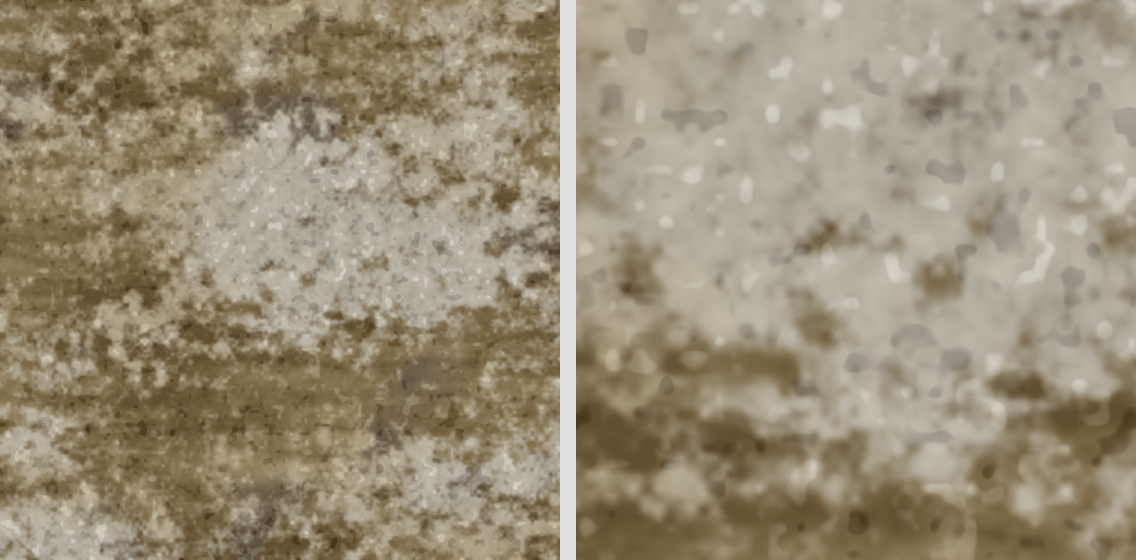
Left: the whole. Right: its middle third, enlarged.
Reproduce this texture procedurally as a WebGL 2 fragment shader.

```glsl
#version 300 es
precision highp float;
// Weathered brown stone with horizontal streaks and pale, crumbly lichen patches.

#define PATCH_FREQ vec2(2.6, 5.2)
#define STREAK_FREQ vec2(5.0, 42.0)
#define MOTTLE_FREQ 38.0
#define GRAIN_FREQ 120.0
#define MOTTLE_AMOUNT 0.75
#define COVER_EDGES vec2(-0.19, 0.20)
#define DARK_BROWN vec3(0.385, 0.310, 0.185)
#define OCHRE vec3(0.570, 0.500, 0.365)
#define CREAM vec3(0.640, 0.580, 0.465)
#define PALE_GREY vec3(0.695, 0.670, 0.615)
#define STAIN vec3(0.400, 0.350, 0.300)

uniform vec2 u_resolution;
out vec4 fragColor;

float hash(vec2 p) {
    vec3 q = fract(vec3(p.xyx) * 0.1031);
    q += dot(q, q.yzx + 33.33);
    return fract((q.x + q.y) * q.z);
}

float noise(vec2 p) {
    vec2 cell = floor(p), f = fract(p);
    f = f * f * (3.0 - 2.0 * f);
    float low = mix(hash(cell), hash(cell + vec2(1.0, 0.0)), f.x);
    float high = mix(hash(cell + vec2(0.0, 1.0)), hash(cell + vec2(1.0)), f.x);
    return mix(low, high, f.y);
}

// Layered noise centred on zero
float layered(vec2 p, int octaves) {
    float sum = 0.0, weight = 0.5, total = 0.0;
    for (int i = 0; i < octaves; i++) {
        sum += weight * (noise(p) - 0.5);
        total += weight;
        weight *= 0.55;
        p = p * 2.03 + vec2(17.3, 41.7);
    }
    return sum / total;
}

void main() {
    vec2 uv = gl_FragCoord.xy / u_resolution;

    // Broad patches, slightly tilted and with wandering borders
    vec2 warp = vec2(layered(uv * 7.0 + 3.0, 3), layered(uv * 7.0 + 60.0, 3));
    vec2 bent = uv + 0.10 * warp - vec2(0.0, 0.15 * uv.x);
    float patches = layered(bent * PATCH_FREQ + 12.0, 4);

    // Small clumps, fine grain and level streaks
    vec2 crumbled = uv + 0.012 * warp;
    float mottle = layered(crumbled * MOTTLE_FREQ + 80.0, 3);
    float grain = noise(uv * GRAIN_FREQ + 150.0) - 0.5;
    float streak = layered((uv + 0.03 * warp) * STREAK_FREQ + 30.0, 3);

    // Stone below
    float tone = 0.52 + 1.1 * streak + 0.8 * mottle + 0.25 * grain
               + 1.2 * layered(uv * vec2(4.0, 7.0) + 200.0, 2);
    vec3 stone = mix(DARK_BROWN, OCHRE, clamp(tone, 0.0, 1.15));
    float stain = smoothstep(0.06, 0.24, layered(bent * vec2(4.0, 5.0) + 240.0, 3));
    stone = mix(stone, STAIN + 0.12 * mottle, 0.75 * stain);

    // Lichen above, ranging from warm cream to cool grey
    float cover = patches + MOTTLE_AMOUNT * mottle + 0.25 * streak + 0.08 * grain;
    float mask = smoothstep(COVER_EDGES.x, COVER_EDGES.y, cover);
    float coolness = 0.5 + 2.2 * layered(uv * vec2(3.5, 4.5) + 310.0, 3) + 1.2 * patches;
    vec3 lichen = mix(CREAM, PALE_GREY, clamp(coolness, 0.0, 1.0));
    lichen += 0.16 * mottle + 0.05 * grain;

    vec3 color = mix(stone, lichen, mask);

    // Small dark pits and light flecks
    float speck = layered(uv * 62.0 + 400.0, 2);
    color -= vec3(0.10, 0.10, 0.09) * smoothstep(0.16, 0.32, -speck);
    color += vec3(0.09, 0.10, 0.11) * smoothstep(0.16, 0.32, speck);

    fragColor = vec4(clamp(color, 0.0, 1.0), 1.0);
}
```
